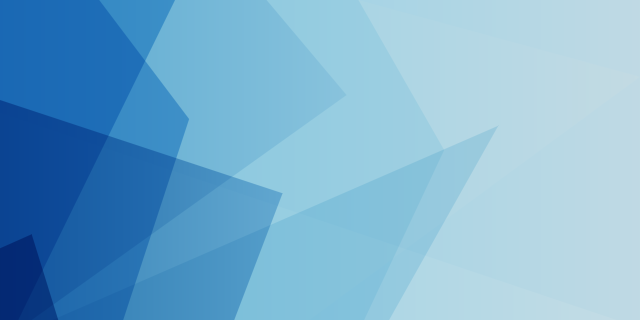
Give the GLSL for this background, as a Shadertoy shader.

```glsl
// Signed distance to a line, positive on the right of the way from a to b
float rightOf(vec2 p, vec2 a, vec2 b) {
    vec2 along = normalize(b - a);
    return dot(p - a, vec2(along.y, -along.x));
}

// Convex corner bounded by the lines start-tip and tip-end
float wedge(vec2 p, vec2 start, vec2 tip, vec2 end) {
    return min(rightOf(p, start, tip), rightOf(p, tip, end));
}

// Lays a translucent sheet over a colour
vec3 overlay(vec3 color, vec3 tint, float dist, float pixel) {
    float coverage = smoothstep(-0.7 * pixel, 0.7 * pixel, dist);
    return color * mix(vec3(1.0), tint, coverage);
}

// Horizontal wash from sky blue to pale grey blue
vec3 wash(float x) {
    vec3 sky = vec3(0.54, 0.79, 0.88);
    vec3 mist = vec3(0.65, 0.83, 0.897);
    vec3 pale = vec3(0.75, 0.853, 0.893);
    vec3 color = mix(sky, mist, clamp(x / 1.1, 0.0, 1.0));
    return mix(color, pale, clamp((x - 1.1) / 0.9, 0.0, 1.0));
}

void mainImage(out vec4 fragColor, in vec2 fragCoord) {
    vec2 p = fragCoord / iResolution.y;
    float pixel = 1.0 / iResolution.y;
    float fade = clamp(p.x / 1.08, 0.0, 1.0);
    vec3 color = wash(p.x);

    // Faint light sheets
    vec3 glowTint = mix(vec3(1.0), vec3(1.02, 1.005, 0.998), fade);
    float glow = wedge(p, vec2(1.12, 1.0), vec2(2.0, 0.76), vec2(1.30, 0.245));
    color = overlay(color, glowTint, glow, pixel);
    float lowerSheet = rightOf(p, vec2(0.0, 0.648), vec2(1.927, 0.0));
    color = overlay(color, vec3(1.03, 1.012, 1.004), lowerSheet, pixel);

    // Wide pale sheets
    float broad = wedge(p, vec2(1.12, 1.0), vec2(1.388, 0.531), vec2(1.138, 0.0));
    color = overlay(color, vec3(0.90, 0.965, 0.985), broad, pixel);
    vec3 upperTint = mix(vec3(0.72, 0.86, 0.94), vec3(0.90, 0.95, 0.98), fade);
    float upper = wedge(p, vec2(0.833, 1.0), vec2(1.083, 0.703), vec2(0.099, 0.0));
    color = overlay(color, upperTint, upper, pixel);
    float spear = wedge(p, vec2(0.182, 0.008), vec2(1.557, 0.607), vec2(1.216, 0.0));
    color = overlay(color, vec3(0.85, 0.938, 0.972), spear, pixel);

    // Deep blue sheets on the left
    float leftSheet = wedge(p, vec2(0.310, 1.0), vec2(0.591, 0.628), vec2(0.385, 0.0));
    color = overlay(color, vec3(0.55, 0.79, 0.93), leftSheet, pixel);
    float slant = rightOf(p, vec2(0.547, 1.0), vec2(0.057, 0.0));
    color = overlay(color, vec3(0.53, 0.79, 0.93), slant, pixel);
    vec3 lowTint = mix(vec3(0.40, 0.64, 0.81), vec3(0.72, 0.86, 0.95), fade);
    float low = wedge(p, vec2(0.0, 0.6875), vec2(0.883, 0.396), vec2(0.732, 0.0));
    color = overlay(color, lowTint, low, pixel);
    float corner = wedge(p, vec2(0.0, 0.224), vec2(0.099, 0.268), vec2(0.182, 0.0));
    color = overlay(color, vec3(0.35, 0.60, 0.79), corner, pixel);

    fragColor = vec4(color, 1.0);
}
```
